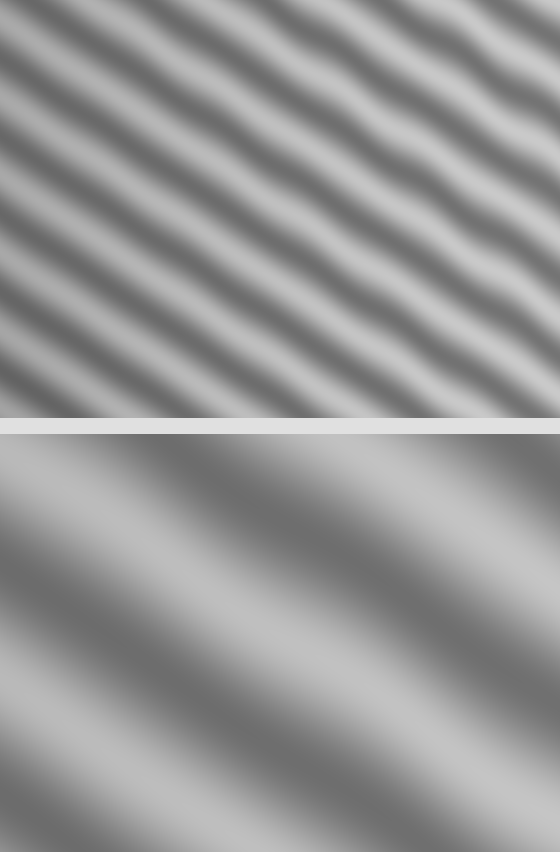
Top: the whole. Bottom: its middle third, enlarged.
This pattern is drawn by a WebGL 1 fragment shader. Its source:

```glsl
precision highp float;
// Soft grey diagonal corrugations, lit from the right, with a faint ripple.

uniform vec2 u_resolution;

// Layered sines that shift the bands, stronger toward the upper right.
float ripple(vec2 p) {
  float strength = smoothstep(0.2, 1.9, p.x + 0.6 * (1.0 - p.y));
  float waves = sin(24.0 * p.x + 5.0 * p.y)
              + 0.5 * sin(41.0 * p.x - 9.0 * p.y + 1.3);
  return mix(0.001, 0.006, strength) * waves;
}

// Distance down the canvas measured in bands; whole numbers are valleys.
float bandPhase(vec2 p) {
  return (p.y - 0.667 * p.x - 0.139 + ripple(p)) / 0.186;
}

void main() {
  // Canvas heights, measured from the upper left corner.
  vec2 p = gl_FragCoord.xy / u_resolution.y;
  p.y = 1.0 - p.y;
  float across = gl_FragCoord.x / u_resolution.x;

  // Smooth rounded profile: 0 in a valley, 1 on a ridge.
  float ridge = 0.5 - 0.5 * cos(6.28318 * bandPhase(p));

  // Both tones brighten toward the right; ridges catch more of the light.
  float valleyTone = 0.405 + 0.05 * across;
  float ridgeTone = 0.66 + 0.13 * sin(1.5708 * across);
  float grey = mix(valleyTone, ridgeTone, ridge);

  // Gentle shading in the lower left corner.
  grey -= 0.02 * (1.0 - smoothstep(0.0, 0.5, length(p - vec2(0.0, 1.0))));

  gl_FragColor = vec4(vec3(grey), 1.0);
}
```
